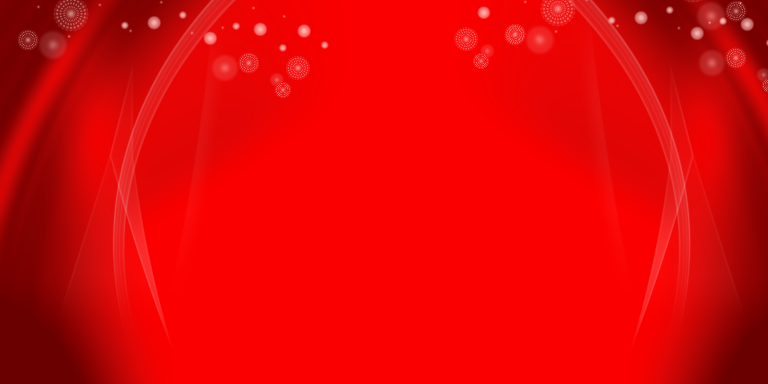
This background is drawn by a Shadertoy shader. Its source:

```glsl
float px;

float hash(float n) {
    n = fract(n * 0.1031);
    n *= n + 33.33;
    return fract(n * (n + n));
}

float bell(float x, float width) {
    return exp(-x * x / (width * width));
}

// Soft-edged interval
float band(float x, float lo, float hi) {
    return smoothstep(-px, px, x - lo) * smoothstep(-px, px, hi - x);
}

float arcEdge(float y) {
    float d = y - 0.33, d2 = d * d;
    return 0.74 - 0.62 * d2 - 0.15 * d2 * d2;
}

// Brightness of the red drapery; s is the distance from the axis
float drapery(float s, float y) {
    float outside = s - arcEdge(y);
    float dark = 0.53 * smoothstep(-0.08, 0.28, outside);
    dark += 0.2 * smoothstep(0.3, 0.0, y) * smoothstep(0.55, 0.95, s);
    dark *= 1.0 - 0.85 * bell(length((vec2(s, y) - vec2(0.79, 0.64)) / vec2(0.09, 0.2)), 1.0);

    // Diagonal inner shadow
    float above = y - 0.87 + 0.59 * s;
    dark += 0.13 * smoothstep(-0.1, 0.08, above) * exp(-2.5 * max(above, 0.0))
          * smoothstep(0.08, 0.5, s) * smoothstep(0.06, -0.08, outside);

    // Outer lit fold and its fine streaks
    float d = y - 0.45;
    float fold = s - 1.06 + 0.3 * d + 0.4 * d * d;
    float lit = 0.38 * bell(fold, 0.035) + 0.08 * bell(fold + 0.075, 0.018);
    lit *= smoothstep(0.2, 0.5, y) * (1.0 - 0.5 * smoothstep(0.8, 1.0, y));
    lit += 0.025 * bell(fract(fold * 14.0) - 0.5, 0.25) * smoothstep(0.1, 0.25, outside);
    return clamp(0.985 - dark + lit, 0.42, 0.985);
}

// White opacity of the translucent ribbons
float ribbons(float s, float y) {
    float e = s - arcEdge(y);
    float lo = -0.028 * (1.0 - y), hi = 0.005 + 0.06 * y * y;
    float across = (e - lo) / (hi - lo);
    float sheen = 0.09 + 0.2 * bell(across - 0.93, 0.08) + 0.12 * bell(across - 0.08, 0.08)
                + 0.07 * bell(across - 0.45, 0.06) + 0.07 * bell(across - 0.7, 0.1);
    float light = band(e, lo, hi) * sheen * smoothstep(0.1, 0.45, y);

    // Crossing sash that tapers at both ends
    float t = 0.596 - y, low = max(t, 0.0);
    float outer = t > 0.0 ? 0.76 - 0.26 * t - 0.12 * t * t : 0.76 + 0.255 * t;
    float inner = 0.70 - 0.11 * low - 0.19 * low * low;
    float sash = 0.035 + 0.18 * bell(t - 0.28, 0.17);
    sash += 0.16 * bell(s - outer, 0.004) + 0.08 * bell(s - inner, 0.004);
    light += band(s, inner, outer) * sash * smoothstep(0.07, 0.2, y) * smoothstep(0.9, 0.65, y);

    // Faint outer veil
    float rim = 0.76 + 0.315 * t;
    float veil = band(s, outer, rim) * (0.035 + 0.07 * bell(s - rim, 0.004));
    light += veil * step(0.0, t) * smoothstep(0.16, 0.3, y);

    // Inner pale fold with one firm edge
    float pale = s - 0.64 + 0.25 * y - 0.08 * y * y;
    light += 0.06 * smoothstep(-0.035, 0.015, pale) * smoothstep(0.02, 0.014, pale)
           * smoothstep(0.2, 0.5, y) * smoothstep(1.0, 0.75, y);
    return light;
}

// Dotted starburst with a bright core
float burst(vec2 p, float r) {
    float d = length(p) / r;
    float rays = 0.5 + 0.5 * cos(atan(p.y, p.x) * 24.0);
    float rings = 0.5 + 0.5 * cos(d * 31.0);
    return smoothstep(1.05, 0.9, d) * (0.1 + 0.42 * rays * rings * smoothstep(0.15, 0.5, d))
         + 0.55 * bell(d, 0.22);
}

float orb(vec2 p, float r) {
    float d = length(p);
    return smoothstep(r + px, r - 1.5 * px, d) * (0.45 + 0.45 * bell(d, r * 0.6));
}

float flakes(vec2 p) {
    // Five bursts followed by three soft halos: position and radius
    vec3 flake[8] = vec3[8](
        vec3(0.185, 0.964, 0.045), vec3(0.073, 0.896, 0.027), vec3(0.648, 0.836, 0.027),
        vec3(0.776, 0.823, 0.031), vec3(0.737, 0.766, 0.021), vec3(0.138, 0.883, 0.040),
        vec3(0.586, 0.823, 0.037), vec3(0.721, 0.792, 0.018));
    float light = 0.0;
    for (int i = 0; i < 8; i++) {
        vec2 q = p - flake[i].xy;
        float r = flake[i].z, d = length(q);
        light = max(light, i < 5 ? burst(q, r)
              : 0.16 * smoothstep(r + px, r * 0.7, d) + 0.3 * bell(d, r * 0.3));
    }
    return light;
}

// Swaying string of orbs, large and small in turn, with fine dust
float orbs(vec2 p) {
    float light = 0.0;
    for (int i = 0; i < 9; i++) {
        float n = float(i);
        vec2 at = vec2(0.325 + 0.065 * n + 0.03 * sin(0.39 * n),
                       0.953 - 0.0083 * n - 0.029 * cos(4.0 * (n - 4.5)));
        light += orb(p - at, i % 2 == 1 ? 0.017 : 0.0095);
        vec2 speck = vec2(0.1 + 0.08 * n, 0.9 + 0.1 * hash(n + 5.0));
        light += 0.6 * orb(p - speck, 0.004);
    }
    return light;
}

void mainImage(out vec4 fragColor, in vec2 fragCoord) {
    px = 1.0 / iResolution.y;
    vec2 p = fragCoord / iResolution.y;
    float s = abs(p.x - 1.046);

    float red = drapery(s, p.y);
    float tint = 0.02 * smoothstep(0.44, 0.75, red) * smoothstep(0.98, 0.87, red);
    vec3 color = vec3(red, tint, tint);
    color = mix(color, vec3(1.0, 0.8, 0.8), clamp(ribbons(s, p.y), 0.0, 0.6));

    // Cluster, its shifted copy and its mirrored copy
    vec2 shifted = p - vec2(1.268, 0.013);
    float glitter = max(flakes(p), flakes(shifted));
    glitter = max(glitter, flakes(vec2(1.99 - p.x, p.y - 0.075)));
    glitter += orbs(p) + orbs(shifted) + orb(p - vec2(1.26, 0.967), 0.016);
    color = mix(color, vec3(1.0, 0.78, 0.76), clamp(glitter, 0.0, 0.9));
    fragColor = vec4(color, 1.0);
}
```
